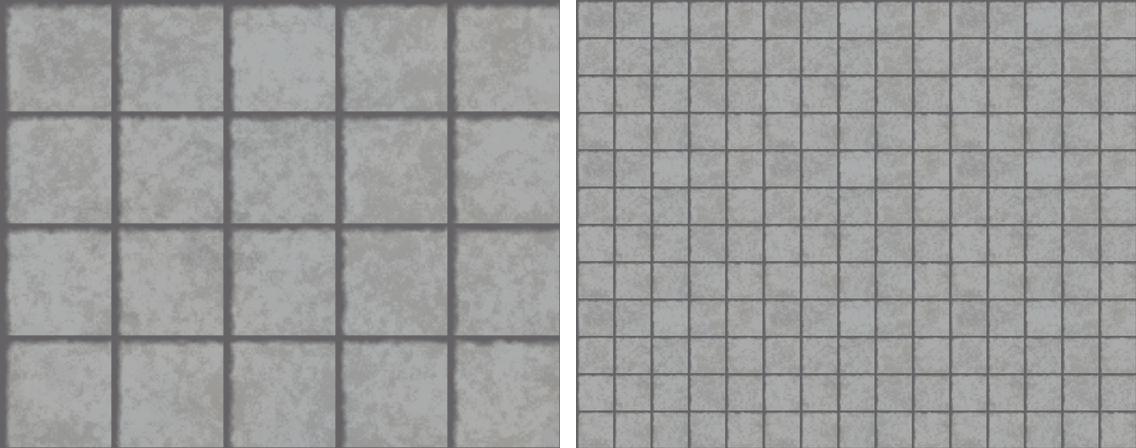
Left: one tile. Right: repeated 3 by 3.
Give the GLSL for this texture, as a Shadertoy shader.

```glsl
// Square grey stone tiles, five across and four down, in recessed dark joints.
// Each tile is crisp on its right and lower edges; ragged shade covers its left
// and upper edges. Wrapping value noise makes the mottling, stains and grain.

const vec2 TILES = vec2(5.0, 4.0);
const vec3 JOINT = vec3(0.395, 0.387, 0.396);
const vec3 STONE_DARK = vec3(0.607, 0.608, 0.600);
const vec3 STONE_LIGHT = vec3(0.668, 0.674, 0.674);
const vec3 PALE_FLECK = vec3(0.675, 0.695, 0.705);

// Integer hash of a lattice point and a seed, from 0 to 1
float hash(vec2 cell, float seed) {
    uvec3 q = uvec3(cell, seed) * uvec3(1597U, 3571U, 7919U);
    uint n = q.x ^ (q.y << 7) ^ (q.z << 13);
    n = (n ^ (n >> 15)) * 73471U;
    n = (n ^ (n >> 13)) * 92821U;
    n = (n ^ (n >> 16)) * 68917U;
    return float((n ^ (n >> 15)) & 65535U) / 65535.0;
}

// Value noise that wraps over the canvas; period is a whole number of cells
float noise(vec2 uv, vec2 period, float seed) {
    vec2 p = uv * period;
    vec2 i = floor(p);
    vec2 f = p - i;
    f = f * f * (3.0 - 2.0 * f);
    vec2 a = mod(i, period);
    vec2 b = mod(i + 1.0, period);
    float low = mix(hash(a, seed), hash(vec2(b.x, a.y), seed), f.x);
    float high = mix(hash(vec2(a.x, b.y), seed), hash(b, seed), f.x);
    return mix(low, high, f.y);
}

float fbm(vec2 uv, vec2 period, float seed) {
    float sum = 0.0;
    float weight = 0.5;
    for (int k = 0; k < 5; k++) {
        sum += weight * noise(uv, period, seed + float(k));
        period *= 2.0;
        weight *= 0.56;
    }
    return sum / 1.074;
}

// Sparse rounded flecks, one possible fleck per grid cell
float flecks(vec2 uv, vec2 grid, float chance, float seed) {
    vec2 p = uv * grid;
    vec2 cell = mod(floor(p), grid);
    vec2 centre = 0.3 + 0.4 * vec2(hash(cell, seed), hash(cell, seed + 1.0));
    float radius = mix(0.06, 0.17, hash(cell, seed + 2.0));
    float shape = 1.0 - smoothstep(radius * 0.6, radius, length(fract(p) - centre));
    return shape * step(hash(cell, seed + 3.0), chance);
}

vec3 stone(vec2 uv) {
    vec2 warp = vec2(fbm(uv, TILES * 3.0, 10.0), fbm(uv, TILES * 3.0, 20.0)) - 0.5;
    vec2 bent = uv + 0.07 * warp;

    // Mottling: broad clouds, small pits and fine grain
    float cloud = fbm(bent, TILES * 2.0, 30.0) - 0.5;
    float pits = fbm(uv, TILES * 14.0, 40.0) - 0.5;
    float grain = noise(uv, TILES * 52.0, 50.0) - 0.5;
    float tone = 0.52 + 0.65 * cloud + 0.75 * pits + 0.28 * grain;
    vec3 colour = mix(STONE_DARK, STONE_LIGHT, smoothstep(0.28, 0.68, tone));

    // Stains with sharp, drawn-out outlines, gathered in some regions
    float region = smoothstep(0.35, 0.7, noise(uv, vec2(3.0, 2.0), 60.0));
    float stain = smoothstep(0.55, 0.61, fbm(bent, TILES * vec2(2.0, 3.0), 70.0));
    colour *= 1.0 - 0.055 * stain * (0.25 + 0.75 * region);

    // Broad warm and cool drift, then pale flecks
    float drift = fbm(uv, TILES, 80.0) - 0.5;
    colour += drift * vec3(-0.018, 0.002, 0.024);
    float pale = flecks(uv + 0.02 * warp, TILES * 3.0, 0.12, 90.0);
    return mix(colour, PALE_FLECK, 0.45 * pale);
}

// Share of stone showing through the joint and the shade next to it
float exposure(vec2 uv, float soft) {
    vec2 f = fract(uv * TILES);
    float ragged = fbm(uv, TILES * 11.0, 100.0) - 0.5;
    float left = f.x + 0.065 * ragged;
    float top = 1.0 - f.y + 0.065 * ragged;
    float shade = smoothstep(0.035, 0.110, left) * smoothstep(0.020, 0.100, top);
    float crisp = smoothstep(0.0, soft, 1.0 - f.x) * smoothstep(0.0, soft, f.y);
    return shade * crisp;
}

void mainImage(out vec4 fragColor, in vec2 fragCoord) {
    vec2 uv = fragCoord / iResolution.xy;
    float soft = 1.2 * TILES.y / iResolution.y;
    float tileTint = hash(floor(uv * TILES), 110.0) - 0.5;
    vec3 surface = stone(uv) + 0.010 * tileTint;
    vec3 joint = JOINT + 0.015 * (fbm(uv, TILES * 10.0, 120.0) - 0.5);
    fragColor = vec4(mix(joint, surface, exposure(uv, soft)), 1.0);
}
```
